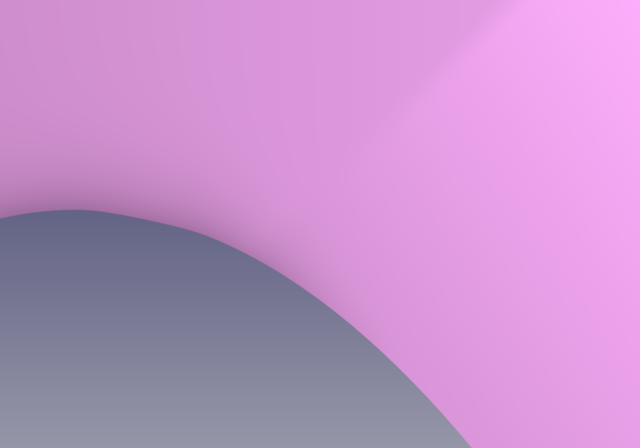
Reproduce this background procedurally as a WebGL 1 fragment shader.

```glsl
precision highp float;
// A slate hill with a curved crest under a pink sky split by a soft diagonal light.

uniform vec2 u_resolution;

const vec3 SKY_TINT = vec3(1.0, 0.687, 0.995);
const vec3 HILL_LOW = vec3(0.588, 0.588, 0.662);
const vec3 HILL_HIGH = vec3(0.37, 0.37, 0.51);
const float CREST_TOP = 0.58;

// Smooth minimum that rounds the join within a width k.
float smoothMin(float a, float b, float k) {
  float h = max(k - abs(a - b), 0.0) / k;
  return min(a, b) - 0.25 * h * h * k;
}

// Crest height: a gentle straight slope that bends into a falling parabola.
float crestHeight(float x) {
  float t = x - 0.326;
  float slope = CREST_TOP - 0.303 * x;
  float fall = 0.472 - t * (0.576 + 1.39 * t);
  return smoothMin(slope, fall, 0.012);
}

// Sky brightness: a dim left field and a bright right field.
float skyLight(vec2 uv, float aspect) {
  float dim = 0.81 + 0.10 * uv.x;
  float bright = 0.905 + 0.085 * uv.y - 0.19 * (1.0 - uv.x);
  float diagonal = (uv.x * aspect - uv.y - 0.129) * 0.7071;
  return mix(dim, bright, smoothstep(-0.025, 0.05, diagonal));
}

// Shadow hugging the crest, fading to the right and with height.
float crestShadow(float x, float height) {
  float strength = 0.19 * (1.0 - smoothstep(0.28, 0.66, x));
  return strength * exp(-max(height, 0.0) / 0.07);
}

void main() {
  vec2 uv = gl_FragCoord.xy / u_resolution;
  float aspect = u_resolution.x / u_resolution.y;
  float height = uv.y - crestHeight(uv.x);

  vec3 sky = SKY_TINT * (skyLight(uv, aspect) - crestShadow(uv.x, height));
  vec3 hill = mix(HILL_LOW, HILL_HIGH, clamp(uv.y / CREST_TOP, 0.0, 1.0));

  // Antialiased crest edge.
  float edge = 1.0 / u_resolution.y;
  gl_FragColor = vec4(mix(hill, sky, smoothstep(-edge, edge, height)), 1.0);
}
```
